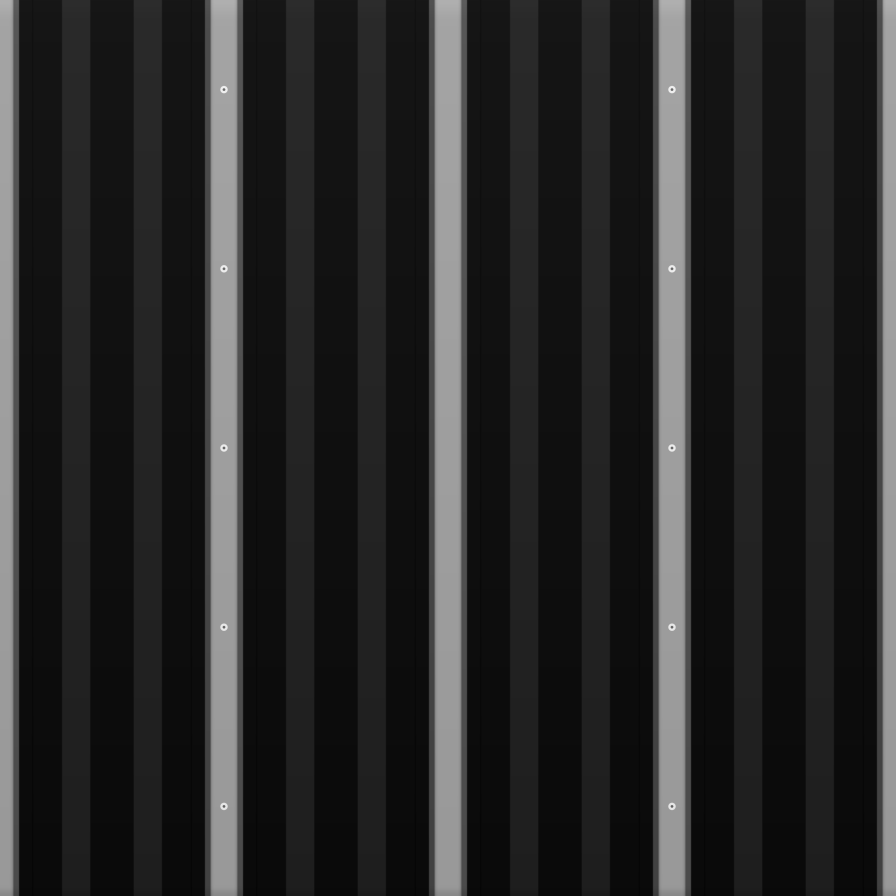
A Shadertoy shader for this texture:

```glsl
// Dark ribbed wall panels between pale vertical rails, with screws on every second rail.

const float PANELS = 4.0;         // panels across the canvas
const float SCREW_ROWS = 5.0;     // screws down a rail

// Lengths below are fractions of one panel period.
const float RAIL_HALF = 0.0590;
const float FLANGE_HALF = 0.0850;
const float RIB_OFFSET = 0.1600;
const float RIB_HALF = 0.0630;
const float SEAM_OFFSET = 0.1460;
const float SEAM_HALF = 0.0021;

const vec3 PANEL = vec3(0.060);
const vec3 RIB = vec3(0.140);
const vec3 SEAM = vec3(0.030);
const vec3 FLANGE_LEFT = vec3(0.275);
const vec3 FLANGE_RIGHT = vec3(0.315);
const vec3 RAIL = vec3(0.620);
const vec3 SCREW_RIM = vec3(0.920);
const vec3 SCREW_HOLE = vec3(0.400);

// Smooth coverage of a shape with signed distance d.
float fill(float d, float blur) {
    return 1.0 - smoothstep(-blur, blur, d);
}

// Coverage of a vertical band of given half width.
float band(float x, float center, float halfWidth, float blur) {
    return fill(abs(x - center) - halfWidth, blur);
}

// Panel face with two raised ribs and a fine seam beside each rail.
vec3 panelColor(float railDist, float blur) {
    float fromCenter = 0.5 - railDist;
    vec3 color = mix(PANEL, RIB, band(fromCenter, RIB_OFFSET, RIB_HALF, blur));
    return mix(color, SEAM, 0.75 * band(railDist, SEAM_OFFSET, SEAM_HALF, blur));
}

// Rail with darker flanges, laid over a base colour.
vec3 addRail(vec3 base, float x, float blur) {
    float d = abs(x);
    vec3 flange = x < 0.0 ? FLANGE_LEFT : FLANGE_RIGHT;
    vec3 color = mix(base, flange, fill(d - FLANGE_HALF, blur));
    float edgeShade = 0.05 * smoothstep(0.7, 1.0, d / RAIL_HALF);
    return mix(color, RAIL - edgeShade, fill(d - RAIL_HALF, blur * 1.4));
}

// Ring-shaped screw heads; radii are in canvas units.
vec3 addScrews(vec3 base, vec2 uv, float blur) {
    vec2 spacing = vec2(2.0 / PANELS, 1.0 / SCREW_ROWS);
    float r = length((fract(uv / spacing) - 0.5) * spacing);
    vec3 color = mix(base, SCREW_RIM, fill(r - 0.0041, blur));
    return mix(color, SCREW_HOLE, fill(r - 0.0015, blur));
}

void mainImage(out vec4 fragColor, in vec2 fragCoord) {
    vec2 uv = fragCoord / iResolution.xy;
    float pixel = 1.0 / min(iResolution.x, iResolution.y);
    float blur = max(0.7 * pixel, 0.0010);

    // Signed offset from the nearest rail axis
    float x = fract(uv.x * PANELS + 0.5) - 0.5;
    vec3 color = panelColor(abs(x), blur * PANELS);
    color = addRail(color, x, blur * PANELS);
    color = addScrews(color, uv, 0.7 * pixel);

    // Light falling from above, with a bright top lip and a shaded foot
    color += 0.045 * (uv.y - 0.5);
    color *= 1.0 + 0.07 * smoothstep(0.975, 1.0, uv.y);
    color *= 1.0 - 0.10 * (1.0 - smoothstep(0.0, 0.012, uv.y));

    fragColor = vec4(clamp(color, 0.0, 1.0), 1.0);
}
```
